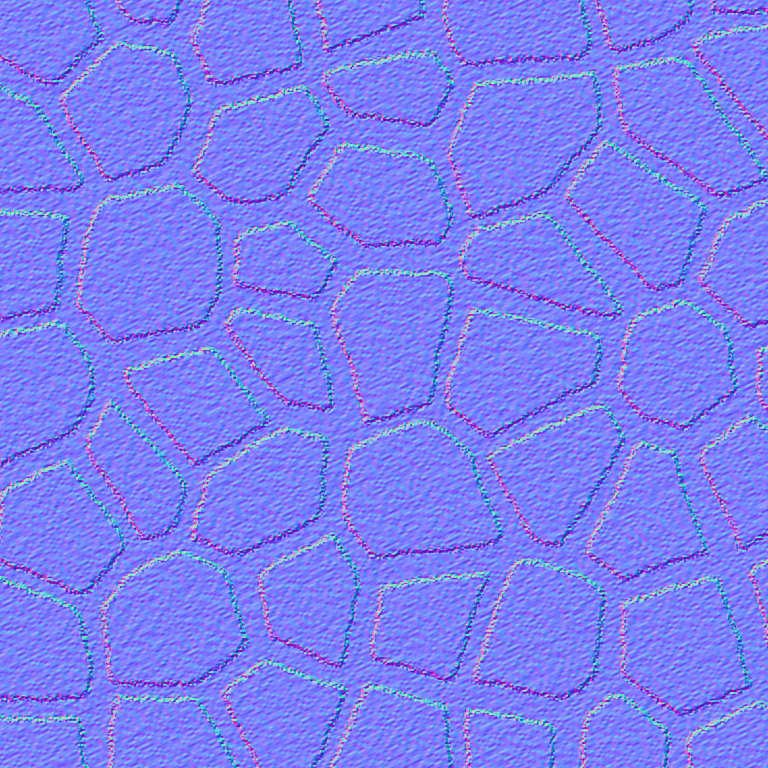
Reproduce this texture map procedurally as a WebGL 2 fragment shader.

```glsl
#version 300 es
precision highp float;

uniform vec2 u_resolution;
out vec4 fragColor;

const float STONES_ACROSS = 6.1;
const float SAMPLE_STEP = 1.0 / 512.0;

vec2 hash2(vec2 p) {
    vec3 v = fract(p.xyx * vec3(0.1031, 0.1030, 0.0973));
    v += dot(v, v.yzx + 33.33);
    return fract((v.xx + v.yz) * v.zy);
}

float valueNoise(vec2 p) {
    vec2 cell = floor(p);
    vec2 f = fract(p);
    f = f * f * (3.0 - 2.0 * f);
    float low = mix(hash2(cell).x, hash2(cell + vec2(1, 0)).x, f.x);
    float high = mix(hash2(cell + vec2(0, 1)).x, hash2(cell + vec2(1, 1)).x, f.x);
    return mix(low, high, f.y) - 0.5;
}

float smoothMin(float a, float b, float radius) {
    float h = max(radius - abs(a - b), 0.0) / radius;
    return min(a, b) - 0.25 * h * h * radius;
}

vec2 rotate(vec2 p, float angle) {
    float c = cos(angle), s = sin(angle);
    return vec2(c * p.x + s * p.y, c * p.y - s * p.x);
}

vec2 stoneCentre(vec2 cell, float jitter) {
    return cell + 0.5 + jitter * (hash2(cell + 17.0) - 0.5);
}

// Distance to the rim of the nearest stone, positive inside
float stoneDistance(vec2 p, float density, float jitter, float rounding) {
    vec2 q = p * density;
    vec2 base = floor(q);
    vec2 homeCell = base;
    vec2 home = q;
    float nearest = 1e3;
    for (int y = -1; y <= 1; y++) {
        for (int x = -1; x <= 1; x++) {
            vec2 cell = base + vec2(x, y);
            vec2 centre = stoneCentre(cell, jitter);
            float d = distance(q, centre);
            if (d < nearest) {
                nearest = d;
                homeCell = cell;
                home = centre;
            }
        }
    }
    // Each side gets its own inset and a slight tilt
    float rim = 1.0;
    for (int y = -2; y <= 2; y++) {
        for (int x = -2; x <= 2; x++) {
            if (x == 0 && y == 0) continue;
            vec2 cell = homeCell + vec2(x, y);
            vec2 other = stoneCentre(cell, jitter);
            vec2 vary = hash2(homeCell * 7.0 + cell * 3.0 + 91.0);
            vec2 outward = rotate(normalize(other - home), 0.16 * (vary.x - 0.5));
            float inset = mix(0.05, 0.13, vary.y);
            float side = dot(0.5 * (home + other) - q, outward) - inset;
            rim = smoothMin(rim, side, rounding);
        }
    }
    return rim / density;
}

// Layered sines bend the straight sides
vec2 wobble(vec2 p) {
    vec2 slow = sin(p.yx * vec2(41.0, 37.0) + 2.0 * sin(p * 23.0));
    vec2 quick = sin(p.yx * vec2(133.0, 149.0) + 2.0 * sin(p * 71.0));
    return 0.0018 * slow + 0.0009 * quick;
}

float grain(vec2 p) {
    vec2 q = rotate(p, 0.45);
    float fine = valueNoise(q * vec2(190.0, 300.0) + 40.0);
    float coarse = valueNoise(q * vec2(75.0, 105.0) + 80.0);
    return 0.0019 * fine + 0.0009 * coarse;
}

float surfaceHeight(vec2 p) {
    float chipping = 0.0055 * valueNoise(p * 290.0 + 300.0);
    float rim = stoneDistance(p + wobble(p), STONES_ACROSS, 0.74, 0.06);
    float stone = smoothstep(-0.0026, 0.0026, rim + chipping);
    // Loose crumbs roughen a thin band along the rim
    float band = 1.0 - smoothstep(0.001, 0.006, abs(rim));
    float crumbs = 0.0065 * band * valueNoise(p * 370.0 + 500.0);
    return 0.0048 * stone + crumbs + grain(p);
}

void main() {
    vec2 p = gl_FragCoord.xy / min(u_resolution.x, u_resolution.y) + 3.0;
    float here = surfaceHeight(p);
    float right = surfaceHeight(p + vec2(SAMPLE_STEP, 0.0));
    float above = surfaceHeight(p + vec2(0.0, SAMPLE_STEP));
    vec2 slope = vec2(right - here, above - here) / SAMPLE_STEP;

    // Encode the slope as a normal map colour
    vec3 normal = normalize(vec3(slope.x, -slope.y, 1.0));
    vec3 flatTint = vec3(-0.015, 0.0, -0.005);
    fragColor = vec4(0.5 + 0.5 * normal + flatTint, 1.0);
}
```
